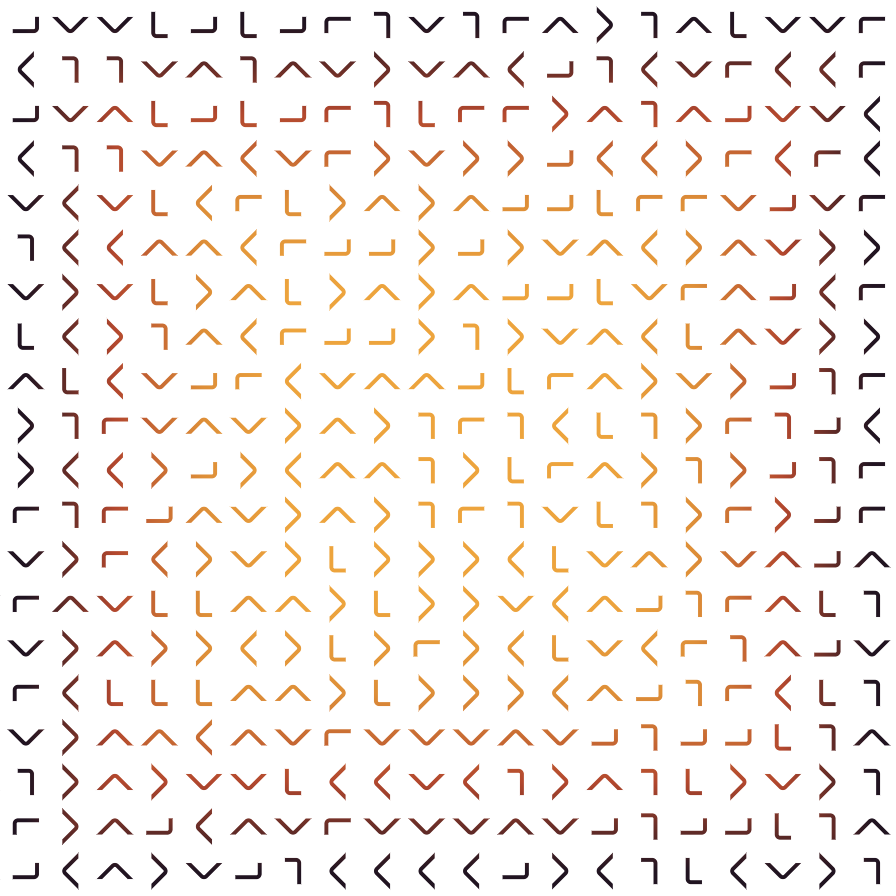
Write a three.js fragment shader that draws this pattern.

```glsl
varying vec2 vUv;

vec2 hash2(vec2 cell) {
  vec3 h = fract(cell.xyx * vec3(0.1031, 0.1030, 0.0973));
  h += dot(h, h.yzx + 33.33);
  return fract((h.xx + h.yz) * h.zy);
}

// Stroke along two perpendicular arms meeting in a rounded corner at the origin
float bend(vec2 p, float radius) {
  vec2 q = radius - p;
  float outline = length(max(q, 0.0)) + min(max(q.x, q.y), 0.0) - radius;
  return abs(outline) - 0.044;
}

// Diagonal bend with its tips cut flat
float chevron(vec2 p) {
  vec2 q = p + vec2(0.0, 0.169);
  vec2 diagonal = vec2(q.y + q.x, q.y - q.x) * 0.70711;
  return max(bend(diagonal, 0.075), p.y - 0.18);
}

// Upright bend with one long and one short arm
float elbow(vec2 p) {
  vec2 halfSize = vec2(0.183, 0.295);
  vec2 beyond = p - halfSize;
  return max(bend(p + halfSize - 0.044, 0.075), max(beyond.x, beyond.y));
}

// Square rings from near-black at the border through rust to gold
vec3 ringColor(float ring) {
  vec3 color = mix(vec3(0.13, 0.08, 0.13), vec3(0.70, 0.28, 0.18), clamp(ring / 2.0, 0.0, 1.0));
  color = mix(color, vec3(0.87, 0.56, 0.22), clamp((ring - 2.0) / 2.0, 0.0, 1.0));
  return mix(color, vec3(0.93, 0.645, 0.24), clamp((ring - 4.0) / 2.0, 0.0, 1.0));
}

void main() {
  // 20 by 20 cells with a thin margin
  vec2 grid = (vUv - vec2(0.501, 0.5)) / 0.0497 + 10.0;
  vec2 cell = floor(grid);
  vec2 p = fract(grid) - 0.5;

  // Upper rows of each band of four often repeat the glyph two rows below
  vec2 source = cell;
  if (mod(cell.y, 4.0) >= 2.0 && hash2(cell + 71.0).x < 0.6) source.y -= 2.0;

  // Random glyph in one of four quarter turns
  vec2 pick = hash2(source + 17.0);
  float angle = floor(pick.y * 4.0) * 1.570796;
  float c = cos(angle);
  float s = sin(angle);
  p = mat2(c, s, -s, c) * p;
  float d = pick.x < 0.62 ? chevron(p) : elbow(p);

  float edge = 0.6 * fwidth(grid.y);
  float ink = 1.0 - smoothstep(-edge, edge, d);
  vec2 fromCenter = abs(grid - 10.0);
  float ring = 9.5 - max(fromCenter.x, fromCenter.y);
  gl_FragColor = vec4(mix(vec3(1.0), ringColor(ring), ink), 1.0);
}
```
